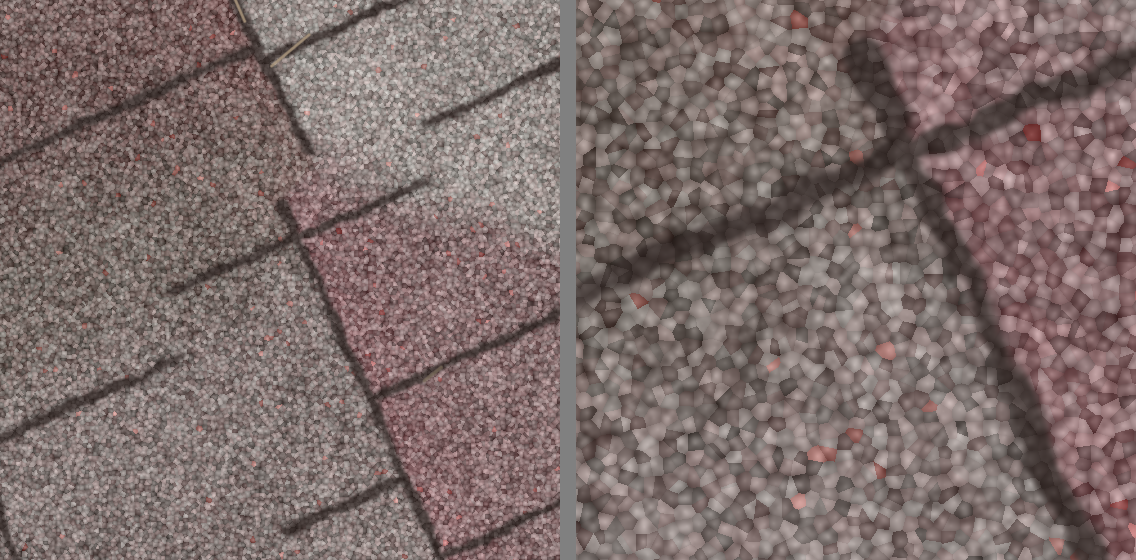
Left: the whole. Right: its middle third, enlarged.
A Shadertoy shader for this texture:

```glsl
const float COURSE_SLOPE = 0.45;
const vec3 GROOVE = vec3(0.25, 0.21, 0.20);
const vec3 STRAW = vec3(0.67, 0.59, 0.49);
const vec3 RUSSET = vec3(0.455, 0.375, 0.365);
const vec3 UMBER = vec3(0.465, 0.420, 0.400);
const vec3 ASH = vec3(0.525, 0.475, 0.465);
const vec3 SILVER = vec3(0.600, 0.565, 0.550);
const vec3 ROSE = vec3(0.530, 0.440, 0.440);

// Each joint: depth below the top at x = 0, left end, right end
const vec3 JOINTS[9] = vec3[9](
    vec3(0.289, -0.10, 0.449), vec3(0.659, 0.306, 0.521),
    vec3(0.784, -0.10, 0.326), vec3(1.178, 0.514, 0.716),
    vec3(0.322, 0.482, 0.800), vec3(0.565, 0.762, 1.100),
    vec3(0.666, 0.534, 0.762), vec3(1.010, 0.664, 1.100),
    vec3(1.350, 0.788, 1.100));

vec2 hash2(vec2 p) {
    vec3 q = fract(p.xyx * vec3(0.1031, 0.1030, 0.0973));
    q += dot(q, q.yzx + 33.33);
    return fract((q.xx + q.yz) * q.zy);
}

float noise(vec2 p) {
    vec2 i = floor(p), f = fract(p);
    f = f * f * (3.0 - 2.0 * f);
    float low = mix(hash2(i).x, hash2(i + vec2(1, 0)).x, f.x);
    float high = mix(hash2(i + vec2(0, 1)).x, hash2(i + vec2(1, 1)).x, f.x);
    return mix(low, high, f.y);
}

float fbm(vec2 p) {
    float sum = 0.0, gain = 0.5;
    for (int i = 0; i < 4; i++) {
        sum += gain * noise(p);
        p = p * 2.03 + 17.0;
        gain *= 0.5;
    }
    return sum;
}

float segment(vec2 p, vec2 a, vec2 b) {
    vec2 pa = p - a, ba = b - a;
    return length(pa - ba * clamp(dot(pa, ba) / dot(ba, ba), 0.0, 1.0));
}

float stroke(float d, float halfWidth, float soft) {
    return 1.0 - smoothstep(halfWidth - soft, halfWidth + soft, d);
}

// Nearest granule: x = distance to its centre, yz = its random values
vec3 granule(vec2 p) {
    vec2 cell = floor(p);
    vec3 nearest = vec3(9.0);
    for (int y = -1; y <= 1; y++)
    for (int x = -1; x <= 1; x++) {
        vec2 id = cell + vec2(x, y);
        float d = length(id + hash2(id) - p);
        if (d < nearest.x) nearest = vec3(d, hash2(id + 71.3));
    }
    return nearest;
}

// Distance to the closest joint running along a course
float jointDistance(vec2 p) {
    float d = 9.0;
    for (int i = 0; i < 9; i++) {
        vec3 j = JOINTS[i];
        vec2 a = vec2(j.y, 1.0 - j.x + COURSE_SLOPE * j.y);
        vec2 b = vec2(j.z, 1.0 - j.x + COURSE_SLOPE * j.z);
        d = min(d, segment(p, a, b));
    }
    return d;
}

// Distance to the steep seams between the shingle columns
float seamDistance(vec2 p) {
    float d = segment(p, vec2(0.408, 1.02), vec2(0.553, 0.727));
    d = min(d, segment(p, vec2(0.505, 0.635), vec2(0.615, 0.390)));
    d = min(d, segment(p, vec2(0.615, 0.390), vec2(0.798, -0.02)));
    return min(d, segment(p, vec2(-0.01, 0.11), vec2(0.037, -0.02)));
}

// Broad colour of the shingles, blended softly where patches meet
vec3 shingleColor(vec2 p, float wander) {
    float upperSeam = 0.414 + 0.51 * (1.0 - p.y);
    float lowerSeam = 0.505 + 0.455 * (0.635 - p.y);
    float seamX = mix(lowerSeam, upperSeam, smoothstep(0.63, 0.72, p.y));
    float rightSide = smoothstep(-0.012, 0.012, p.x - seamX);
    float drop = 1.0 - p.y + COURSE_SLOPE * p.x + wander;
    vec3 left = mix(RUSSET, UMBER, smoothstep(0.25, 0.52, drop));
    left = mix(left, ASH, smoothstep(0.60, 0.82, drop));
    float blush = exp(-10.0 * abs(p.x - seamX));
    left += vec3(0.025, -0.015, -0.010) * blush * smoothstep(0.5, 0.7, p.y);
    float border = 0.72 - 0.32 * (p.x - 0.55) + wander;
    vec3 right = mix(ROSE, SILVER, smoothstep(-0.06, 0.05, p.y - border));
    right += vec3(0.025, -0.020, -0.010) * blush * smoothstep(0.7, 0.6, p.y);
    return mix(left, right, rightSide);
}

void mainImage(out vec4 fragColor, in vec2 fragCoord) {
    vec2 uv = fragCoord / iResolution.xy;
    float pixel = 1.0 / iResolution.y;

    // Mineral granules
    vec3 grit = granule(uv * 125.0);
    float grain = (grit.y - 0.5) * 0.25 + (0.42 - grit.x) * 0.22;
    grain += (noise(uv * 230.0) - 0.5) * 0.17;
    float blotch = fbm(uv * 9.0) - 0.47;
    vec3 color = shingleColor(uv, blotch * 0.12) + grain + blotch * 0.09;
    color += vec3(0.035, -0.012, -0.008) * (grit.z - 0.5);
    color += vec3(0.10, -0.02, -0.03) * step(0.992, grit.z);

    // Ragged grooves with a faint shadow
    vec2 ripple = vec2(noise(uv * 28.0), noise(uv * 28.0 + 41.0)) - 0.5;
    vec2 p = uv + ripple * 0.008;
    float ragged = (noise(uv * 85.0) - 0.5) * 0.007;
    float d = min(jointDistance(p), seamDistance(p)) + ragged;
    float halfWidth = 0.0075 + 0.004 * (noise(uv * 11.0) - 0.5);
    color *= 1.0 - 0.13 * stroke(d, 0.013, 0.010);
    color = mix(color, GROOVE + grain * 0.35, 0.9 * stroke(d, halfWidth, 0.003 + pixel));

    // Dry stems caught in the grooves
    float stem = segment(uv, vec2(0.485, 0.882), vec2(0.552, 0.938));
    stem = min(stem, segment(uv, vec2(0.416, 1.01), vec2(0.437, 0.962)));
    color = mix(color, STRAW, 0.85 * stroke(stem, 0.0025, pixel));
    float twig = segment(uv, vec2(0.758, 0.320), vec2(0.788, 0.344));
    color = mix(color, STRAW * 0.72, 0.7 * stroke(twig, 0.003, pixel));

    fragColor = vec4(clamp(color, 0.0, 1.0), 1.0);
}
```
